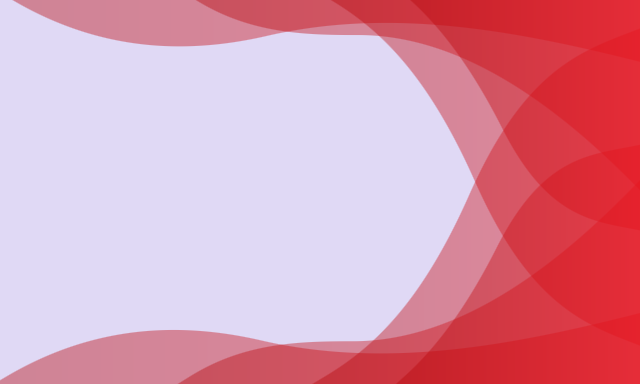
Write a WebGL 2 fragment shader that draws this background.

```glsl
#version 300 es
precision highp float;
// Lavender field framed by translucent red waves sweeping in from the right.
// Four smooth curves bound the upper sheets; a shifted mirror gives the lower
// ones. Overlapping sheets are blended, each with its own horizontal gradient.

uniform vec2 u_resolution;
out vec4 fragColor;

const vec3 FIELD = vec3(0.877, 0.852, 0.962);
const vec3 SHEET_DARK = vec3(0.71, 0.01, 0.025);
const vec3 SHEET_BRIGHT = vec3(0.90, 0.075, 0.11);
const float SHEET_ALPHA = 0.40;
const float MIRROR_SHIFT = 0.009;  // sideways offset of the lower sheets
const float MIRROR_SPAN = 0.980;   // depth of an edge plus that of its mirror

// Each edge has a start, a bend and an end: x, depth below the top, slope.
const int SHEETS = 4;
const vec3 START[SHEETS] = vec3[](
    vec3(0.0195, 0.0, 0.98), vec3(0.306, 0.0, 1.035),
    vec3(0.517, 0.0, 1.0), vec3(0.641, 0.0, 1.5));
const vec3 BEND[SHEETS] = vec3[](
    vec3(0.417, 0.0935, -0.384), vec3(0.560, 0.0913, 0.0),
    vec3(0.742, 0.472, 3.757), vec3(0.785, 0.335, 3.3));
const vec3 END[SHEETS] = vec3[](
    vec3(1.0, 0.161, 0.42), vec3(1.0, 0.4957, 1.72),
    vec3(1.0, 0.900, 0.634), vec3(1.0, 0.600, 0.334));

// Cubic Hermite curve between two knots, continued straight beyond them.
float hermite(vec3 a, vec3 b, float x) {
    float span = b.x - a.x;
    float inside = clamp(x, a.x, b.x);
    float t = (inside - a.x) / span;
    float s = 1.0 - t;
    float depth = a.y * s * s * (1.0 + 2.0 * t) + b.y * t * t * (3.0 - 2.0 * t)
                + span * t * s * (a.z * s - b.z * t);
    return depth + (x - inside) * (x < a.x ? a.z : b.z);
}

float edgeDepth(int i, float x) {
    return x < BEND[i].x ? hermite(START[i], BEND[i], x)
                         : hermite(BEND[i], END[i], x);
}

// Blend one sheet over the colour; p.y is measured down from the top.
vec3 addSheet(vec3 color, int i, vec2 p) {
    float d = edgeDepth(i, p.x) - p.y;
    float coverage = clamp(0.5 + d / max(fwidth(d), 1e-5), 0.0, 1.0);
    float along = clamp((p.x - START[i].x) / (END[i].x - START[i].x), 0.0, 1.0);
    vec3 tint = mix(SHEET_DARK, SHEET_BRIGHT, along);
    return mix(color, tint, SHEET_ALPHA * coverage);
}

void main() {
    vec2 uv = gl_FragCoord.xy / u_resolution;
    vec2 upper = vec2(uv.x, 1.0 - uv.y);
    vec2 lower = vec2(uv.x + MIRROR_SHIFT, MIRROR_SPAN - upper.y);

    vec3 color = FIELD;
    for (int i = 0; i < SHEETS; i++) {
        color = addSheet(color, i, upper);
        color = addSheet(color, i, lower);
    }
    fragColor = vec4(color, 1.0);
}
```
